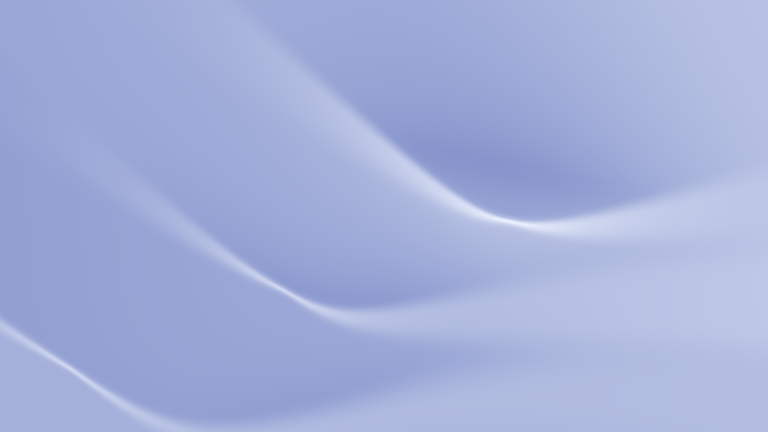
Reproduce this background procedurally as a Shadertoy shader.

```glsl
// Soft periwinkle backdrop with three pinched, glowing silk folds.

const vec3 DARK_BLUE  = vec3(0.52, 0.575, 0.795);
const vec3 PALE_BLUE  = vec3(0.765, 0.80, 0.915);
const float EDGE_SOFT = 0.005;   // edge blur at a pinch
const float EDGE_FADE = 0.15;    // blur gained away from the pinch
const float EDGE_MAX  = 0.09;
const float GLINT     = 0.75;    // brightness of a pinch
const float GLINT_LEN = 0.09;
const float HAZE_SLOPE = -0.38;  // slant of the dark band in the open area
const float HAZE_DARK  = 0.38;

struct Fold {
    vec2 valley;      // centre of the bend
    float tilt;       // slope at the centre
    float bend;       // slope change to either side
    float roundness;  // width of the bend
    float droop;      // sag of the right end
    float pinch;      // x where the two edges meet
    float spread;     // growth of the gap between edges
    float base;       // tone at the left
    float lift;       // tone gained to the right
    float sheen;      // extra tone between the edges
    float glow;       // light below the pinch
    vec3 shadow;      // x position, strength, depth above the edge
};

const Fold UPPER = Fold(vec2(0.652, 0.497), -0.55, 1.10, 0.07, 0.0, 0.664, 0.55,
                        0.35, 0.30, 0.20, 0.36, vec3(0.60, 0.08, 0.10));
const Fold MIDDLE = Fold(vec2(0.410, 0.300), -0.55, 1.10, 0.09, 0.3, 0.371, 0.50,
                         0.21, 0.46, 0.24, 0.0, vec3(0.46, 0.42, 0.12));
const Fold LOWER = Fold(vec2(0.230, 0.030), -0.40, 1.02, 0.12, 0.8, 0.091, 0.32,
                        0.50, 0.09, 0.14, 0.0, vec3(0.44, 0.25, 0.11));

float bell(float x, float width) {
    return exp(-x * x / (width * width));
}

// Lays one fold over the tone behind it.
float addFold(float tone, vec2 p, Fold f) {
    float dx = p.x - f.valley.x;
    float sag = max(p.x - 0.5, 0.0);
    float edge = f.valley.y + f.tilt * dx - f.droop * sag * sag
               + f.bend * (length(vec2(dx, f.roundness)) - f.roundness);
    float height = p.y - edge;
    float along = p.x - f.pinch;
    float gap = f.spread * length(vec2(along, 0.012));
    float soft = min(EDGE_SOFT + EDGE_FADE * abs(along), EDGE_MAX);

    // Shade in the hollow above the edge
    tone -= f.shadow.y * exp(-max(height, 0.0) / f.shadow.z)
          * bell(p.x - f.shadow.x, 0.23);

    // Cloth below the edge, lighter between the two edges
    float band = smoothstep(-soft, soft, height + gap);
    float sheen = f.sheen * exp(min(along, 0.0) / 0.28);
    float cloth = f.base + f.lift * p.x + sheen * band;
    cloth += f.glow * exp(min(height, 0.0) / 0.16) * bell(along + 0.06, 0.26);
    tone = mix(cloth, tone, smoothstep(-soft, soft * 0.6, height));

    // Bright glint where the edges meet
    float offset = abs(height + 0.5 * gap);
    return tone + GLINT * bell(offset, 0.007 + 0.45 * gap)
                * exp(-abs(along) / GLINT_LEN);
}

// Open area behind the folds: light upper right, slanted dark band below.
float backdrop(vec2 p) {
    float tone = 0.43 + 0.38 * smoothstep(0.5, 1.05, p.x + 0.25 * (p.y - 0.8));
    tone += 0.10 * bell(length(p - vec2(0.0, 1.0)), 0.25);
    float haze = p.y - 0.62 - HAZE_SLOPE * (p.x - 0.67);
    float shade = exp(-max(haze, 0.0) / 0.18) * bell(min(haze, 0.0), 0.09);
    return tone - HAZE_DARK * shade * bell(p.x - 0.67, 0.25);
}

void mainImage(out vec4 fragColor, in vec2 fragCoord) {
    vec2 p = fragCoord / iResolution.xy;
    float tone = backdrop(p);
    tone = addFold(tone, p, UPPER);
    tone = addFold(tone, p, MIDDLE);
    tone = addFold(tone, p, LOWER);
    vec3 color = mix(DARK_BLUE, PALE_BLUE, tone);
    fragColor = vec4(clamp(color, 0.0, 1.0), 1.0);
}
```
